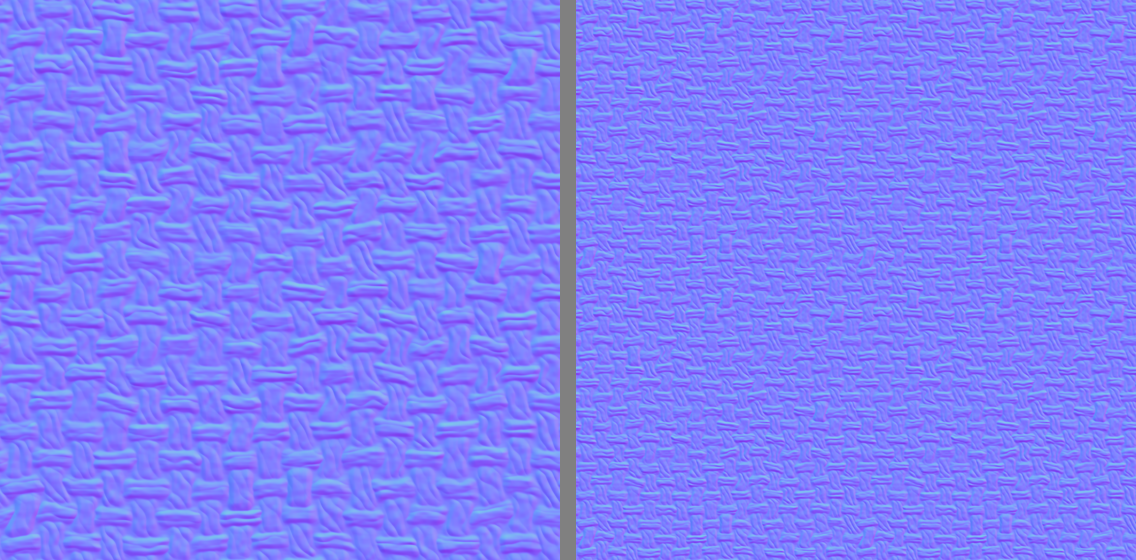
Left: one tile. Right: repeated 2 by 2.
This texture map is drawn by a WebGL 2 fragment shader. Its source:

```glsl
#version 300 es
precision highp float;
// Tangent-space normal map of a coarse plain-woven cloth with stranded, ragged yarns.
#define CELLS vec2(18.0, 20.0)     // half repeats across, rows up
#define PHASE vec2(0.23, 0.10)     // weave offset in cells
#define SLOPE vec2(0.043, 0.098)   // relief strength across and up
#define WOBBLE 0.36                // wandering of the yarns
#define WEFT_STRANDS 2.3
#define WARP_STRANDS 2.2
#define WARP_LEAN 0.85
#define STRAND_DEPTH 0.21
#define FIBRE_DEPTH 0.24
#define UNEVENNESS 0.40
#define SAMPLE_STEP 0.0013

uniform vec2 u_resolution;
out vec4 fragColor;

const float PI = 3.14159265;

float hash(vec2 p) {
    vec3 q = fract(vec3(p.xyx) * 0.1031);
    q += dot(q, q.yzx + 33.33);
    return fract((q.x + q.y) * q.z);
}

// Value noise that wraps after one canvas; freq must be whole numbers
float noise(vec2 uv, vec2 freq, float seed) {
    vec2 p = uv * freq;
    vec2 i = floor(p), f = fract(p);
    f = f * f * (3.0 - 2.0 * f);
    vec2 a = mod(i, freq), b = mod(i + 1.0, freq);
    float low = mix(hash(a + seed), hash(vec2(b.x, a.y) + seed), f.x);
    float high = mix(hash(vec2(a.x, b.y) + seed), hash(b + seed), f.x);
    return mix(low, high, f.y) - 0.5;
}

float smoothMax(float a, float b, float k) {
    float h = max(k - abs(a - b), 0.0) / k;
    return max(a, b) + h * h * k * 0.25;
}

// Signed distance to the nearest yarn centre, which repeats every two cells
float alternate(float x) {
    return mod(x + 1.0, 2.0) - 1.0;
}

// Rounded strands side by side with narrow creases between them
float strands(float x) {
    float s = sin(PI * x);
    return 2.0 * sqrt(0.035 + s * s) - 1.2;
}

// Horizontal yarn: a short raised block of two or three strands
float weftHeight(vec2 g, vec2 uv) {
    float row = floor(g.y);
    float across = g.y - row - 0.5;
    float along = alternate(g.x - 0.5 - row);
    vec2 id = mod(vec2(floor(g.x - along), row), CELLS);
    float vary = hash(id + 7.0);
    float thickness = mix(0.44, 0.50, hash(vec2(id.y, 91.0)));
    float ragged = 0.28 * noise(uv, vec2(36.0, 100.0), 37.0);
    float halfLength = mix(0.74, 0.90, hash(id + 31.0)) + 0.5 * ragged;
    float body = 1.0 - smoothstep(0.10, thickness, abs(across));
    body *= 1.0 - smoothstep(halfLength - 0.44, halfLength, abs(along));
    float bend = 0.26 * noise(uv, vec2(45.0, 50.0), 11.0) + 0.20 * (vary - 0.5) * along;
    float strand = across * (1.0 + 0.5 * along * along) + bend;
    float ridges = strands(WEFT_STRANDS * strand + hash(id + 53.0));
    float fibre = noise(uv, vec2(54.0, 150.0), 17.0);
    float depth = STRAND_DEPTH * mix(0.45, 1.15, vary);
    return body * (0.92 + depth * ridges + FIBRE_DEPTH * fibre);
}

// Vertical yarn: lower and smoother, with strands leaning to the left at the top
float warpHeight(vec2 g, vec2 uv) {
    float column = floor(g.x);
    float across = g.x - column - 0.5;
    float along = alternate(g.y - 1.5 - column);
    vec2 id = mod(vec2(column, floor(g.y - along)), CELLS);
    float vary = hash(id + 67.0);
    float raised = mix(0.52, 0.76, vary) + 0.40 * smoothstep(0.92, 0.96, vary);
    float body = 1.0 - smoothstep(0.20, 0.50, abs(across));
    body *= 1.0 - smoothstep(0.40, 0.95, abs(along));
    float strand = across + WARP_LEAN * along * (0.25 + 0.55 * abs(along));
    strand += 0.40 * noise(uv, vec2(36.0, 40.0), 23.0);
    float ridges = strands(WARP_STRANDS * strand + hash(id + 41.0));
    float fibre = noise(uv, vec2(120.0, 80.0), 29.0);
    float depth = STRAND_DEPTH * mix(1.1, 0.35, vary);
    return body * (raised + depth * ridges + FIBRE_DEPTH * fibre);
}

float clothHeight(vec2 uv) {
    // Yarns wander slowly over the cloth
    vec2 wander = vec2(noise(uv, vec2(9.0, 20.0), 3.0), noise(uv, vec2(12.0, 10.0), 5.0));
    vec2 g = uv * CELLS - PHASE + WOBBLE * wander;
    float cloth = smoothMax(weftHeight(g, uv), warpHeight(g, uv), 0.25);
    // Fuzz, small lumps and broad unevenness
    cloth += 0.10 * noise(uv, vec2(90.0, 110.0), 13.0);
    cloth += 0.22 * noise(uv, vec2(40.0, 56.0), 43.0);
    return cloth + UNEVENNESS * noise(uv, vec2(18.0, 24.0), 19.0);
}

void main() {
    vec2 uv = gl_FragCoord.xy / u_resolution;
    vec2 e = vec2(SAMPLE_STEP, 0.0);
    vec2 rise = vec2(clothHeight(uv + e.xy) - clothHeight(uv - e.xy),
                     clothHeight(uv + e.yx) - clothHeight(uv - e.yx));
    // Slope per cell, then packed as a unit normal
    vec2 slope = rise / (2.0 * SAMPLE_STEP * CELLS);
    vec3 normal = normalize(vec3(-slope * SLOPE, 1.0));
    fragColor = vec4(normal * 0.5 + 0.5, 1.0);
}
```
